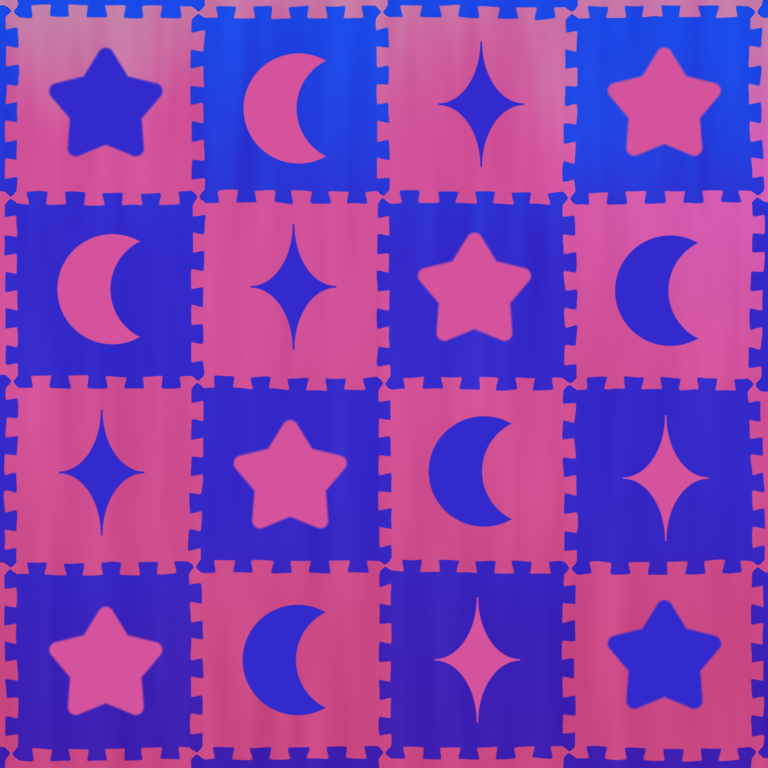
A Shadertoy shader for this pattern:

```glsl
const float PI = 3.14159265;
const vec2 ORIGIN = vec2(0.0143, 0.0195);  // lower left corner of the grid
const vec2 PITCH = vec2(0.2428, 0.2412);   // tile size, four by four
const vec3 PINK_INK = vec3(0.83, 0.325, 0.61);
const vec3 BLUE_INK = vec3(0.195, 0.163, 0.80);

vec2 hash2(vec2 p) {
    vec3 q = fract(p.xyx * vec3(0.1031, 0.1030, 0.0973));
    q += dot(q, q.yzx + 33.33);
    return fract((q.xx + q.yz) * q.zy) * 2.0 - 1.0;
}

float gradientNoise(vec2 p) {
    vec2 i = floor(p), f = p - i;
    vec2 u = f * f * (3.0 - 2.0 * f);
    vec2 e = vec2(0.0, 1.0);
    float low = mix(dot(hash2(i), f), dot(hash2(i + e.yx), f - e.yx), u.x);
    float high = mix(dot(hash2(i + e), f - e), dot(hash2(i + 1.0), f - 1.0), u.x);
    return mix(low, high, u.y);
}

float smoothMin(float a, float b, float k) {
    float h = max(k - abs(a - b), 0.0) / k;
    return min(a, b) - 0.25 * h * h * k;
}

float fill(float d, float soft) {
    return smoothstep(soft, -soft, d);
}

// 1 for pink tiles, 0 for blue ones
float tileIsPink(vec2 cell) {
    return step(1.0, mod(cell.x + cell.y + 0.5, 2.0));
}

// Dovetail joint, negative in pink; t is the depth into the pink tile
float jointDistance(float t, float along, float phase) {
    const float tabDepth = 0.033;
    float u = (fract(along * 5.0 - phase + 0.5) - 0.5) / 5.0;
    float tab = 0.051 - 0.2 * t - abs(u);
    float reach = smoothMin(t + tabDepth, tab, 0.014);
    return smoothMin(tabDepth - t, -reach, 0.014);
}

// Checkerboard of interlocked tiles, in tile units
float matDistance(vec2 g) {
    vec2 line = floor(g + 0.5), cell = floor(g), s = g - line;
    float sideX = 2.0 * tileIsPink(vec2(line.x, cell.y)) - 1.0;
    float sideY = 2.0 * tileIsPink(vec2(cell.x, line.y)) - 1.0;
    float upright = jointDistance(s.x * sideX, g.y, 0.5 + 0.28 * sideX);
    float level = jointDistance(s.y * sideY, g.x, 0.5 - 0.28 * sideY);
    return mix(level, upright, smoothstep(-0.006, 0.006, abs(s.y) - abs(s.x)));
}

float starDistance(vec2 p, float tipRadius, float valleyRadius, float rounding) {
    float a = abs(mod(atan(p.x, p.y) + PI / 5.0, PI * 0.4) - PI / 5.0);
    vec2 tip = vec2(0.0, tipRadius);
    vec2 w = length(p) * vec2(sin(a), cos(a)) - tip;
    vec2 e = valleyRadius * vec2(sin(PI / 5.0), cos(PI / 5.0)) - tip;
    float d = length(w - e * clamp(dot(w, e) / dot(e, e), 0.0, 1.0));
    return d * sign(e.x * w.y - e.y * w.x) - rounding;
}

float moonDistance(vec2 p, float radius, float cutOffset, float cutRadius) {
    return max(length(p) - radius, cutRadius - length(p - vec2(cutOffset, 0.0)));
}

// Four-pointed sparkle bounded by elliptic arcs
float sparkleDistance(vec2 p, vec2 size) {
    vec2 q = abs(p) / size - 1.0;
    float k = max(length(q), 0.001);
    float arc = (1.0 - k) * k / max(length(q / size), 0.001);
    vec2 beyond = q * size;
    return max(arc - 0.001, max(beyond.x, beyond.y));
}

// Painted tile surfaces: lighter at the top, warmer and deeper at the bottom
vec3 pinkPaint(vec2 uv, float streak, float cloud) {
    float y = uv.y + 0.12 * cloud;
    vec3 c = mix(vec3(0.79, 0.28, 0.51), vec3(0.82, 0.32, 0.60), smoothstep(0.05, 0.65, y));
    c = mix(c, vec3(0.84, 0.37, 0.73), 0.8 * smoothstep(0.6, 1.0, uv.x) * smoothstep(0.45, 0.75, y));
    c = mix(c, vec3(0.77, 0.50, 0.66), smoothstep(0.82, 1.02, y + 0.06 * streak));
    return c + 0.045 * streak;
}

vec3 bluePaint(vec2 uv, float streak, float cloud) {
    float y = uv.y + 0.12 * cloud;
    vec3 c = mix(vec3(0.24, 0.12, 0.69), vec3(0.205, 0.16, 0.79), smoothstep(0.0, 0.45, y));
    c = mix(c, vec3(0.10, 0.29, 0.91), smoothstep(0.62, 1.0, y + 0.08 * streak));
    return c + 0.03 * streak;
}

void mainImage(out vec4 fragColor, in vec2 fragCoord) {
    vec2 uv = fragCoord / iResolution.y;
    float pixel = 1.0 / iResolution.y;

    // Hand-cut wobble of the joints
    vec2 wobble = 0.007 * vec2(gradientNoise(uv * 5.0), gradientNoise(uv * 5.0 + 40.0));
    wobble += 0.003 * vec2(gradientNoise(uv * 38.0 + 9.0), gradientNoise(uv * 38.0 + 70.0));
    float mat = matDistance((uv + wobble - ORIGIN) / PITCH) * PITCH.x;

    // Brushed paint
    float streak = gradientNoise(uv * vec2(28.0, 3.0)) + 0.5 * gradientNoise(uv * vec2(60.0, 7.0));
    float cloud = gradientNoise(uv * 4.5 + 17.0);
    vec3 color = mix(bluePaint(uv, streak, cloud), pinkPaint(uv, streak, cloud), fill(mat, pixel));

    // Motifs cycle along the diagonals, each slightly off centre
    vec2 cell = floor((uv - ORIGIN) / PITCH);
    vec2 p = uv - ORIGIN - (cell + 0.5) * PITCH - 0.006 * hash2(cell + 21.0);
    float kind = mod(cell.x - cell.y + 9.5, 3.0);
    float motif;
    if (kind < 1.0) motif = starDistance(p + vec2(0.0, 0.003), 0.0665, 0.0378, 0.0104);
    else if (kind < 2.0) motif = moonDistance(p - vec2(0.014, 0.0), 0.0718, 0.067, 0.0695);
    else motif = sparkleDistance(p, vec2(0.0555, 0.0815));
    float soft = kind < 1.0 ? max(0.0025, pixel) : pixel;
    vec3 ink = mix(PINK_INK, BLUE_INK, tileIsPink(cell));
    color = mix(color, ink, fill(motif, soft));

    fragColor = vec4(clamp(color, 0.0, 1.0), 1.0);
}
```
